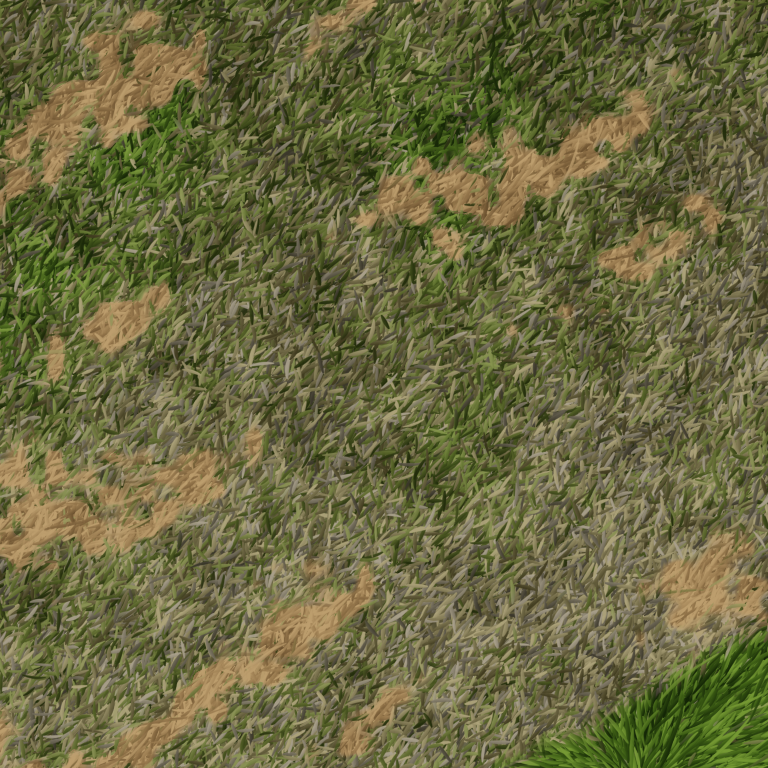
Write a WebGL 1 fragment shader that draws this texture.

```glsl
precision highp float;
uniform vec2 u_resolution;

#define LAYERS 15
#define SHORT_LAYERS 11.0
#define SHORT_CELLS 55.0
#define LONG_CELLS 22.0
#define BLADE_WIDTH 0.0025
#define LEAN 0.95
#define LEAN_SPREAD 1.35
#define STRAW_ANGLE 0.62
#define DRYNESS 0.58
#define BRIGHTNESS 0.04
#define TUFT_ROOT vec2(0.83, -0.03)

vec4 hash4(vec3 p) {
  vec4 q = fract(p.xyzx * vec4(0.1031, 0.1030, 0.0973, 0.1099));
  q += dot(q, q.wzxy + 33.33);
  return fract((q.xxyz + q.yzzw) * q.zywx);
}

float noise(vec2 p) {
  vec2 i = floor(p), f = fract(p);
  f = f * f * (3.0 - 2.0 * f);
  float a = hash4(vec3(i, 7.0)).x;
  float b = hash4(vec3(i + vec2(1.0, 0.0), 7.0)).x;
  float c = hash4(vec3(i + vec2(0.0, 1.0), 7.0)).x;
  float d = hash4(vec3(i + 1.0, 7.0)).x;
  return mix(mix(a, b, f.x), mix(c, d, f.x), f.y);
}

vec3 ramp(vec3 dark, vec3 mid, vec3 light, float t) {
  vec3 low = mix(dark, mid, clamp(2.0 * t, 0.0, 1.0));
  return mix(low, light, clamp(2.0 * t - 1.0, 0.0, 1.0));
}

vec3 greenColor(float t, float vivid) {
  vec3 grass = ramp(vec3(0.13, 0.17, 0.04), vec3(0.33, 0.38, 0.15), vec3(0.54, 0.57, 0.33), t);
  vec3 fresh = ramp(vec3(0.07, 0.14, 0.02), vec3(0.24, 0.37, 0.08), vec3(0.46, 0.60, 0.20), t);
  return mix(grass, fresh, vivid);
}

vec3 dryColor(float t, float straw, float gray) {
  vec3 hay = ramp(vec3(0.25, 0.23, 0.12), vec3(0.46, 0.43, 0.29), vec3(0.68, 0.64, 0.48), t);
  vec3 gold = ramp(vec3(0.40, 0.30, 0.17), vec3(0.59, 0.47, 0.30), vec3(0.74, 0.62, 0.43), t);
  hay = mix(hay, vec3(dot(hay, vec3(0.35))) * vec3(1.03, 0.98, 0.94), 0.6 * gray);
  return mix(hay, gold, straw);
}

// Fresh growth in the lower right corner
float lushAt(vec2 p) {
  return smoothstep(-0.02, 0.04, (p.x - 0.64) * 0.55 - p.y);
}

// Straw lies in ragged strips along the mowing diagonal
float strawAt(vec2 p) {
  float along = dot(p, vec2(0.82, 0.57)), across = dot(p, vec2(-0.57, 0.82));
  float strip = noise(vec2(along * 4.5, across * 13.0) + 23.0);
  strip += 0.4 * (noise(p * 42.0) - 0.5) + 0.16 * (0.45 - p.y);
  return smoothstep(0.68, 0.86, strip);
}

void main() {
  vec2 p = gl_FragCoord.xy / u_resolution.y;
  float soft = max(0.0011, 0.7 / u_resolution.y);

  // Broad condition of the lawn
  float patches = 0.65 * noise(p * 5.0 + 3.0) + 0.35 * noise(p * 14.0 + 11.0);
  float lush = lushAt(p + 0.05 * (noise(p * 25.0) - 0.5));
  float straw = strawAt(p) * (1.0 - lush);
  float dry = DRYNESS + 0.45 * (0.5 - p.y) + 0.25 * (p.x - 0.5) + 0.8 * (patches - 0.5);
  dry = mix(clamp(max(dry, straw), 0.12, 0.96), 0.04, lush);
  float vivid = max(lush, smoothstep(0.5, 0.15, dry) * 0.8);
  float light = BRIGHTNESS + 0.22 * (0.5 - p.y) + 0.35 * (noise(p * 19.0 + 5.0) - 0.5);
  light += 0.15 * straw - 0.08 * lush;

  // Shaded thatch between the blades
  float thatch = 0.1 + 0.35 * noise(p * 130.0) + 0.5 * light;
  vec3 color = mix(greenColor(thatch, vivid), dryColor(thatch, straw, 0.3), dry);

  // Blades stacked from the ground up
  for (int layer = 0; layer < LAYERS; layer++) {
    float level = float(layer);
    float isLong = step(SHORT_LAYERS, level);
    float cells = mix(SHORT_CELLS, LONG_CELLS, isLong);
    float presence = mix(1.0, max(straw * 0.85, lush), isLong);
    vec2 grid = p * cells + level * vec2(0.37, 0.71);
    for (int y = -1; y <= 1; y++) {
      for (int x = -1; x <= 1; x++) {
        vec2 cell = floor(grid) + vec2(float(x), float(y));
        vec4 shape = hash4(vec3(cell, level + 1.0));
        vec4 tint = hash4(vec3(cell, level + 41.0));
        vec2 center = cell + shape.xy;
        vec2 root = center / cells - level * vec2(0.37, 0.71) / cells;
        float spread = shape.z + tint.x - 1.0;
        float angle = mix(LEAN + LEAN_SPREAD * spread, STRAW_ANGLE + 0.7 * spread, isLong);
        vec2 fan = root - TUFT_ROOT;
        angle = mix(angle, atan(fan.y, fan.x) + 0.6 * spread, step(0.5, lushAt(root)));

        // Tapered, slightly bent stroke
        vec2 dir = vec2(cos(angle), sin(angle));
        vec2 d = (grid - center) / cells;
        float halfLength = mix(0.5, 0.95, shape.w) / cells;
        float s = dot(d, dir) / halfLength;
        float side = dot(d, vec2(-dir.y, dir.x)) + (tint.y - 0.5) * 0.3 * halfLength * s * s;
        float width = BLADE_WIDTH * mix(0.65, 1.15, tint.z) * (1.0 - 0.75 * s * s);
        float cover = smoothstep(soft, -soft, abs(side) - width);
        cover *= smoothstep(1.0, 0.85, abs(s)) * presence;
        if (cover > 0.01) {
          float tone = tint.w * 0.95 + light + 0.16 * (level / float(LAYERS) - 0.6);
          tone += 0.12 * clamp(side / BLADE_WIDTH, -1.0, 1.0) + 0.08 * s;
          float kind = smoothstep(-0.06, 0.06, dry - fract(shape.w * 7.0 + tint.z));
          float gray = step(0.65, fract(tint.y * 5.0));
          vec3 blade = mix(greenColor(tone, vivid), dryColor(tone, straw, gray), kind);
          color = mix(color, blade, cover * 0.94);
        }
      }
    }
  }
  gl_FragColor = vec4(color, 1.0);
}
```
